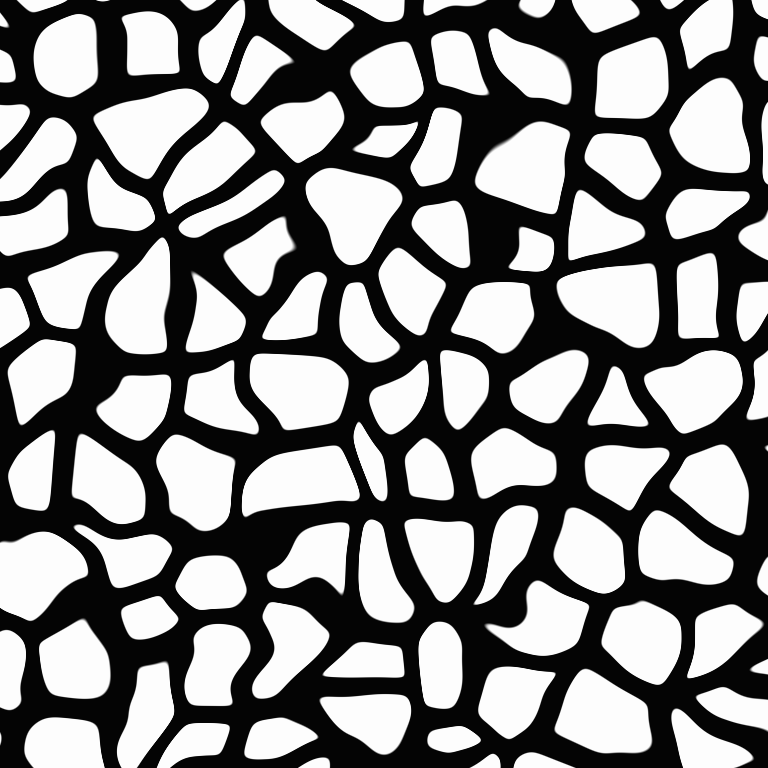
This pattern is drawn by a WebGL 1 fragment shader. Its source:

```glsl
precision highp float;
// Irregular white pebbles with rounded, bent outlines on a black ground.

uniform vec2 u_resolution;

#define CELLS 9.3          // pebbles across the canvas
#define JITTER 0.84        // scatter of the pebble centres
#define HALF_GAP 0.13      // half the width of the black joints, in cells
#define ROUNDING 0.042     // softness of the corners, in cells
#define WARP_AMOUNT 0.54   // bending of the outlines, in cells
#define WARP_FREQUENCY 1.25
#define PEBBLE_COLOR vec3(0.992)
#define JOINT_COLOR vec3(0.016)

vec2 hash2(vec2 p) {
  vec2 q = vec2(dot(p, vec2(127.1, 311.7)), dot(p, vec2(269.5, 183.3)));
  return fract(sin(q) * 43758.5453);
}

// Smooth two-channel value noise in 0..1
vec2 noise2(vec2 p) {
  vec2 i = floor(p);
  vec2 f = fract(p);
  vec2 u = f * f * f * (f * (f * 6.0 - 15.0) + 10.0);
  vec2 bottom = mix(hash2(i), hash2(i + vec2(1.0, 0.0)), u.x);
  vec2 top = mix(hash2(i + vec2(0.0, 1.0)), hash2(i + vec2(1.0, 1.0)), u.x);
  return mix(bottom, top, u.y);
}

vec2 cellCentre(vec2 cell) {
  return cell + 0.5 + JITTER * (hash2(cell + 17.0) - 0.5);
}

// Distance to the border of the Voronoi cell, with rounded corners
float roundedBorder(vec2 p) {
  vec2 home = floor(p);
  vec2 nearestCell = home;
  vec2 toNearest = vec2(8.0);
  for (int y = -1; y <= 1; y++) {
    for (int x = -1; x <= 1; x++) {
      vec2 cell = home + vec2(float(x), float(y));
      vec2 offset = cellCentre(cell) - p;
      if (dot(offset, offset) < dot(toNearest, toNearest)) {
        toNearest = offset;
        nearestCell = cell;
      }
    }
  }

  // Exponential smooth minimum over the bisectors to all neighbours
  float sum = 0.0;
  for (int y = -2; y <= 2; y++) {
    for (int x = -2; x <= 2; x++) {
      if (x == 0 && y == 0) continue;
      vec2 offset = cellCentre(nearestCell + vec2(float(x), float(y))) - p;
      vec2 across = normalize(offset - toNearest);
      float border = dot(0.5 * (offset + toNearest), across);
      sum += exp(-border / ROUNDING);
    }
  }
  return -ROUNDING * log(max(sum, 1e-20));
}

void main() {
  vec2 p = gl_FragCoord.xy / u_resolution.y * CELLS;
  vec2 bent = p + WARP_AMOUNT * (noise2(p * WARP_FREQUENCY + 40.0) - 0.5);

  // Edge about one pixel wide
  float edge = 0.75 * CELLS / u_resolution.y;
  float pebble = smoothstep(-edge, edge, roundedBorder(bent) - HALF_GAP);

  gl_FragColor = vec4(mix(JOINT_COLOR, PEBBLE_COLOR, pebble), 1.0);
}
```
